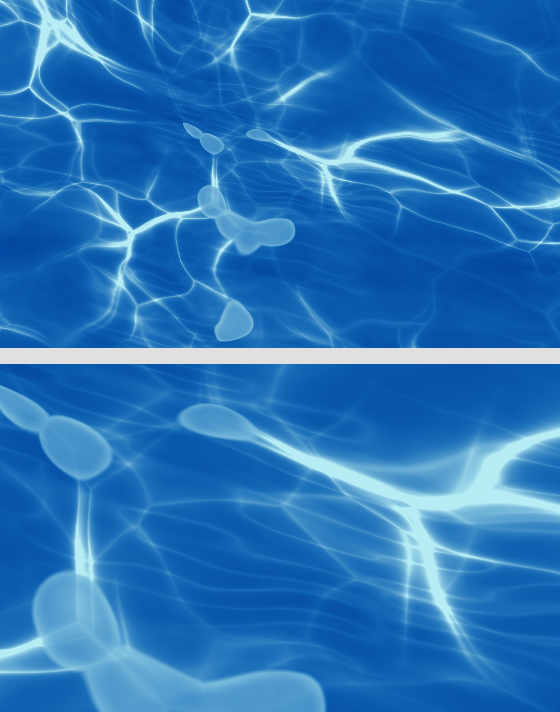
Top: the whole. Bottom: its middle third, enlarged.
Reproduce this texture procedurally as a WebGL 2 fragment shader.

```glsl
#version 300 es
precision highp float;

uniform vec2 u_resolution;
out vec4 fragColor;

// Lengths are fractions of the canvas height; light is in palette steps.
const vec2  FLOW_DIR     = vec2(0.96, -0.28);
const float FLOW_STRETCH = 0.64;
const float MAIN_SIZE    = 0.235;
const float SIDE_SIZE    = 0.19;
const float DEEP_SIZE    = 0.13;
const float JITTER       = 0.9;
const float BEND         = 0.17;
const float WOBBLE       = 0.055;
const float CRINKLE      = 0.012;
const float CORE_THIN    = 0.0006;
const float CORE_WIDE    = 0.0035;
const float MAIN_WIDTH   = 0.0058;
const float SIDE_WIDTH   = 0.0045;
const float DEEP_WIDTH   = 0.009;
const float SPLIT_MIN    = 0.008;
const float SPLIT_MAX    = 0.06;
const float MAIN_DIM     = 0.9;
const float MAIN_BRIGHT  = 5.6;
const float SIDE_LIGHT   = 3.0;
const float DEEP_LIGHT   = 1.6;
const float VEIL_LIGHT   = 1.1;
const float LENS_SIZE    = 0.042;
const float LENS_LIGHT   = 3.5;
const float RIPPLE_LIGHT = 1.0;
const float BASE_LOW     = -1.05;
const float BASE_RANGE   = 2.5;

const vec3 PALETTE[6] = vec3[6](
    vec3(0.02, 0.30, 0.64), vec3(0.04, 0.36, 0.68), vec3(0.11, 0.44, 0.73),
    vec3(0.26, 0.56, 0.78), vec3(0.45, 0.71, 0.85), vec3(0.67, 0.89, 0.94));

struct Web { float edge; float knot; float id; };

vec2 hash2(vec2 p) {
    vec3 h = fract(p.xyx * vec3(0.1031, 0.1030, 0.0973));
    h += dot(h, h.yzx + 33.33);
    return fract((h.xx + h.yz) * h.zy);
}

float noise(vec2 p) {
    vec2 i = floor(p), f = fract(p);
    f = f * f * f * (f * (f * 6.0 - 15.0) + 10.0);
    float low  = mix(hash2(i).x, hash2(i + vec2(1, 0)).x, f.x);
    float high = mix(hash2(i + vec2(0, 1)).x, hash2(i + vec2(1, 1)).x, f.x);
    return mix(low, high, f.y);
}

float fbm(vec2 p) {
    float sum = 0.0, gain = 0.46;
    for (int i = 0; i < 5; i++) {
        sum += gain * noise(p);
        p = mat2(1.8, 0.8, -0.8, 1.8) * p + 7.3;
        gain *= 0.57;
    }
    return sum;
}

vec2 drift(vec2 p) {
    return vec2(noise(p), noise(p + 19.7)) - 0.5;
}

float patches(vec2 p, float low, float high) {
    return smoothstep(low, high, noise(p));
}

// Cell web: distance to the border, rounded distance to the junction, cell id
Web web(vec2 p, float size) {
    p /= size;
    vec2 base = floor(p);
    float d1 = 9.0, d2 = 9.0, d3 = 9.0, id = 0.0;
    for (int j = -2; j <= 2; j++) {
        for (int i = -2; i <= 2; i++) {
            vec2 cell = base + vec2(i, j);
            vec2 h = hash2(cell + 40.0);
            float d = distance(p, cell + 0.5 + JITTER * (h - 0.5));
            if (d < d1) { d3 = d2; d2 = d1; d1 = d; id = h.x; }
            else if (d < d2) { d3 = d2; d2 = d; }
            else d3 = min(d3, d);
        }
    }
    float a = d2 - d1, b = d3 - d1;
    return Web(a * 0.6 * size, sqrt(a * a + b * b - a * b) * size / 1.5, id);
}

// Bright thread whose glow reaches further into some cells than others
float thread(Web w, float width, float core) {
    width *= mix(0.5, 1.6, w.id);
    return pow(width / (width + max(w.edge - core, 0.0)), 1.15);
}

float ripples(vec2 p) {
    return pow(1.0 - abs(2.0 * noise(p) - 1.0), 4.0);
}

void main() {
    vec2 p = gl_FragCoord.xy / u_resolution.y;
    vec2 flow = vec2(dot(p, FLOW_DIR) * FLOW_STRETCH,
                     dot(p, vec2(-FLOW_DIR.y, FLOW_DIR.x))) + 3.0;
    vec2 bent = flow + BEND * drift(flow * 2.6) + WOBBLE * drift(flow * 7.0)
              + CRINKLE * drift(flow * 19.0);

    // Two main strands that part and rejoin, with a pale veil between
    float split = mix(SPLIT_MIN, SPLIT_MAX, patches(flow * 3.0 + 5.0, 0.45, 0.85));
    float core = mix(CORE_THIN, CORE_WIDE, patches(flow * 6.0 + 29.0, 0.5, 0.9));
    Web first  = web(bent, MAIN_SIZE);
    Web second = web(bent + split * 2.0 * drift(flow * 5.0 + 31.0), MAIN_SIZE);
    float strands = max(thread(first, MAIN_WIDTH, core),
                        0.8 * thread(second, MAIN_WIDTH, CORE_THIN));
    float power = patches(flow * 3.4 + 11.0, 0.25, 0.72);
    float light = strands * mix(MAIN_DIM, MAIN_BRIGHT, power);
    float inside = smoothstep(0.0, 0.005, min(first.edge, second.edge));
    light += VEIL_LIGHT * power * inside * step(0.0001, abs(first.id - second.id));

    // Thin side threads and a soft deeper web
    Web side = web(bent + 0.07 * drift(flow * 6.0 + 47.0) + 8.1, SIDE_SIZE);
    light += SIDE_LIGHT * patches(flow * 4.0 + 61.0, 0.35, 0.8)
           * thread(side, SIDE_WIDTH, CORE_THIN);
    Web deep = web(bent + 0.06 * drift(flow * 8.0 + 53.0) + 15.7, DEEP_SIZE);
    light += DEEP_LIGHT * patches(flow * 4.5 + 71.0, 0.35, 0.8)
           * thread(deep, DEEP_WIDTH, CORE_THIN);

    // Fine ripples along the flow
    light += RIPPLE_LIGHT * patches(flow * 3.5 + 83.0, 0.4, 0.75)
           * ripples(bent * vec2(6.0, 22.0));
    light += RIPPLE_LIGHT * patches(flow * 4.0 + 97.0, 0.4, 0.75)
           * ripples(bent * vec2(11.0, 48.0) + 9.0);

    // Mottled water body
    light += BASE_LOW + BASE_RANGE * fbm(bent * vec2(6.0, 10.0) + 17.0);

    // Rare round lenses on the junctions
    float radius = LENS_SIZE * patches(flow * 3.0 + 23.0, 0.66, 0.78);
    float lens = 1.0 - smoothstep(radius - 0.006, radius, first.knot);
    float rim = smoothstep(radius - 0.016, radius, first.knot);
    light = mix(light, LENS_LIGHT + rim + 0.8 * drift(bent * 30.0).x, 0.85 * lens);

    light = clamp(light, -0.5, 5.2);
    int tone = int(clamp(floor(light), 0.0, 4.0));
    fragColor = vec4(mix(PALETTE[tone], PALETTE[tone + 1], light - float(tone)), 1.0);
}
```
